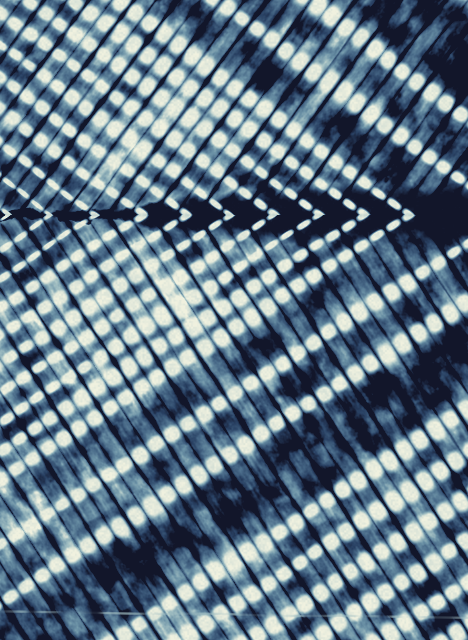
Write a Shadertoy shader that draws this pattern.

```glsl
const float FOLD_Y = 0.664;           // height of the mirror fold
const float SLOPE_BELOW = 0.65;       // rise of the bands below the fold
const float SLOPE_ABOVE = 0.74;       // fall of the bands above it
const float PLEAT = 0.0348;           // spacing of the creases along the fold
const float PLEAT_SHIFT = 0.0115;
const float BAND_STEP = 0.0696;       // spacing of the bands along the fold
const float BAND_START = 0.0115;
const int BAND_COUNT = 18;
const float BEAD_MIN = 0.0058;        // half length of beads at the fold
const float BEAD_MAX = 0.0158;        // half length of beads far from it
const float BEAD_WIDTH = 0.47;        // half width as a share of the pleat
const float SEAM_Y = 0.042;

const vec3 CREAM = vec3(0.94, 0.945, 0.875);
const vec3 MIST = vec3(0.63, 0.745, 0.76);
const vec3 SKY = vec3(0.42, 0.57, 0.65);
const vec3 BLUE = vec3(0.28, 0.41, 0.53);
const vec3 INDIGO = vec3(0.16, 0.255, 0.39);
const vec3 NIGHT = vec3(0.07, 0.085, 0.165);

float hash(vec2 p) {
    vec3 q = fract(p.xyx * vec3(0.1031, 0.1030, 0.0973));
    q += dot(q, q.yzx + 33.33);
    return fract((q.x + q.y) * q.z);
}

float noise(vec2 p) {
    vec2 i = floor(p), f = fract(p);
    f = f * f * (3.0 - 2.0 * f);
    return mix(mix(hash(i), hash(i + vec2(1, 0)), f.x),
               mix(hash(i + vec2(0, 1)), hash(i + vec2(1, 1)), f.x), f.y);
}

float fbm(vec2 p) {
    float sum = 0.0, gain = 0.533;
    for (int i = 0; i < 4; i++) {
        sum += gain * noise(p);
        p = p * 2.03 + 17.7;
        gain *= 0.5;
    }
    return sum;
}

// Even bands by the fold, then two wider ones, a gap, and a last group
float bandAnchor(int i) {
    float k = float(i);
    if (i < 10) return BAND_START + BAND_STEP * k;
    if (i < 12) return 0.655 + 0.14 * (k - 9.0);
    return 1.197 + 0.105 * (k - 12.0);
}

vec3 dyeColour(float dye) {
    float t = clamp(dye, 0.0, 1.0) * 5.0;
    vec3 c = mix(CREAM, MIST, clamp(t, 0.0, 1.0));
    c = mix(c, SKY, clamp(t - 1.0, 0.0, 1.0));
    c = mix(c, BLUE, clamp(t - 2.0, 0.0, 1.0));
    c = mix(c, INDIGO, clamp(t - 3.0, 0.0, 1.0));
    return mix(c, NIGHT, clamp(t - 4.0, 0.0, 1.0));
}

void mainImage(out vec4 fragColor, in vec2 fragCoord) {
    vec2 p = fragCoord / iResolution.y;
    float pixel = 1.0 / iResolution.y;
    float side = p.y > FOLD_Y ? 1.0 : 0.0;
    vec2 m = vec2(p.x, abs(p.y - FOLD_Y));

    // Coordinates across and along the bands, slightly warped
    vec2 normal = normalize(vec2(mix(SLOPE_BELOW, SLOPE_ABOVE, side), 1.0));
    float w = dot(m, normal) + 0.006 * (noise(p * 9.0) - 0.5);
    float v = dot(m, vec2(normal.y, -normal.x)) + 0.003 * (noise(p * 14.0 + 40.0) - 0.5);
    float u = w / normal.x;
    vec2 grain = vec2(v, w) + side * 7.0;

    // Pleats, meeting their mirror images at the fold
    float pitch = PLEAT * normal.y;
    float pleat = v / pitch - PLEAT_SHIFT / PLEAT + 0.5;
    float cell = floor(pleat);
    float f = fract(pleat) - 0.5;
    float crease = floor(pleat + 0.5);
    float creaseDist = (0.5 - abs(f)) * pitch;
    float strong = mod(crease, 2.0);

    // Bound bands, each a row of undyed beads with a soft halo
    float bead = 0.0, halo = 0.0;
    float grow = mix(BEAD_MIN, BEAD_MAX, smoothstep(0.0, 0.17, m.y));
    grow *= mix(0.6, 1.0, smoothstep(0.0, 0.25, p.x));
    for (int i = 0; i < BAND_COUNT; i++) {
        vec2 id = vec2(cell + 50.0, float(i) + 31.0 * side);
        float jitter = hash(id) - 0.5;
        float dist = w - bandAnchor(i) * normal.x - 0.002 * jitter;
        float size = grow * (0.75 + 0.5 * noise(vec2(v * 7.0 + 20.0, id.y * 3.7)) + 0.25 * jitter);
        vec2 q = pow(abs(vec2(f / BEAD_WIDTH, dist / size)), vec2(2.5));
        bead = max(bead, 1.0 - smoothstep(0.62, 1.2, pow(q.x + q.y, 0.4)));
        halo = max(halo, exp(-pow(dist / (1.3 * size), 2.0)));
    }

    // Cloudy dye, darker to the right, in the gap and between the bands
    float cloud = fbm(grain * vec2(48.0, 34.0));
    float streak = noise(grain * vec2(260.0, 28.0));
    float dye = 0.44 + 0.95 * (cloud - 0.5) + 0.18 * (streak - 0.5);
    dye += 0.18 * (hash(vec2(cell, side + 3.0)) - 0.5);
    dye += 0.24 * smoothstep(0.15, 0.75, p.x + 0.25 * (noise(p * 5.0) - 0.5));
    dye += 0.14 * smoothstep(0.94, 1.0, u) * (1.0 - smoothstep(1.1, 1.18, u));
    float blotch = smoothstep(0.38, 0.62, fbm(grain * vec2(24.0, 30.0) + 60.0));
    dye += (0.32 * blotch - 0.04) * (1.0 - halo);
    dye += 0.3 * (1.0 - halo) * cloud * exp(-pow(creaseDist / 0.006, 2.0));

    // Dark wedges along the fold, thin at the left
    float foldWidth = mix(0.007, 0.046, smoothstep(0.08, 0.5, p.x));
    float foldDark = 1.0 - smoothstep(0.5 * foldWidth, foldWidth, m.y + 0.03 * (cloud - 0.5));
    dye = mix(dye, 1.02, foldDark);
    dye -= 0.22 * halo * (1.0 - 0.5 * foldDark);
    dye = mix(dye, 0.05 * cloud, bead);

    // Dark creases, every second one bold
    float lineWidth = mix(0.0019, 0.003, strong) * (0.55 + 0.9 * noise(grain * 60.0));
    float line = exp(-pow(creaseDist / max(lineWidth, pixel), 2.0));
    float ink = mix(0.36, 0.7, strong) * (0.6 + 0.8 * noise(vec2(crease * 5.3 + 90.0, w * 22.0)));
    dye += line * ink * (1.0 - 0.35 * halo * (1.0 - strong));
    dye += 0.35 * exp(-pow(m.y / 0.003, 2.0)) * (1.0 - 0.8 * bead);

    // Fine cloth texture and a faint pale seam
    dye += 0.06 * (noise(p * 330.0) - 0.5);
    vec3 colour = dyeColour(dye);
    float seamDist = abs(p.y - SEAM_Y + 0.012 * p.x - 0.004 * noise(vec2(p.x * 9.0, 2.0)));
    float seam = 1.0 - smoothstep(0.0006, 0.0006 + 1.5 * pixel, seamDist);
    colour = mix(colour, MIST, 0.7 * seam * noise(vec2(p.x * 60.0, 5.0)));
    fragColor = vec4(colour, 1.0);
}
```
